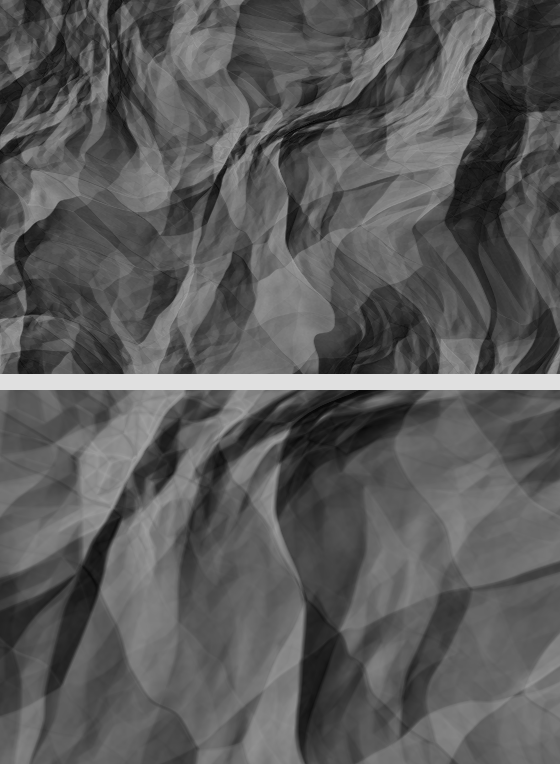
Top: the whole. Bottom: its middle third, enlarged.
Write a WebGL 2 fragment shader that draws this texture.

```glsl
#version 300 es
precision highp float;
// Crumpled dark grey paper under a raking light from the upper left.
// A height field of cellular folds and triangular facets, bent by noise,
// is shaded by its slope; its curvature picks out the sharp creases.
uniform vec2 u_resolution;
out vec4 fragColor;

vec2 hash2(vec2 p) {
  vec3 q = fract(p.xyx * vec3(0.1031, 0.1030, 0.0973));
  q += dot(q, q.yzx + 33.33);
  return fract((q.xx + q.yz) * q.zy);
}

// Smooth two-channel noise in -1..1
vec2 noise2(vec2 p) {
  vec2 i = floor(p), f = p - i;
  f = f * f * f * (f * (f * 6.0 - 15.0) + 10.0);
  vec2 low = mix(hash2(i), hash2(i + vec2(1, 0)), f.x);
  vec2 high = mix(hash2(i + vec2(0, 1)), hash2(i + 1.0), f.x);
  return mix(low, high, f.y) * 2.0 - 1.0;
}

// Bowl-shaped cells meeting in sharp ridges
float folds(vec2 p) {
  vec2 cell = floor(p);
  float nearest = 9.0;
  for (int y = -1; y <= 1; y++) {
    for (int x = -1; x <= 1; x++) {
      vec2 c = cell + vec2(x, y);
      vec2 d = c + hash2(c) - p;
      nearest = min(nearest, dot(d, d));
    }
  }
  return nearest;
}

// Random heights joined by flat triangles
float facets(vec2 p) {
  vec2 q = p + dot(p, vec2(0.366025));
  vec2 i = floor(q), f = q - i;
  float hi = max(f.x, f.y), lo = min(f.x, f.y);
  vec2 side = f.x > f.y ? vec2(1, 0) : vec2(0, 1);
  return hash2(i).x * (1.0 - hi) + hash2(i + side).x * (hi - lo) + hash2(i + 1.0).x * lo;
}

float paperHeight(vec2 p) {
  // Bend the sheet so that creases wander
  p += 0.11 * noise2(p * 2.3 + 7.0);
  p += 0.028 * noise2(p * 7.0 + 31.0);
  p += 0.005 * noise2(p * 27.0 + 3.0);

  // Long, steep folds
  vec2 q = vec2(p.x - 0.25 * p.y, p.y);
  float h = 0.95 * folds(q * vec2(3.3, 1.7) + 11.0) / 3.3;
  q = vec2(p.x + 0.35 * p.y, p.y);
  h -= 0.55 * folds(q * vec2(6.2, 4.0) + 40.0) / 6.2;

  // Smaller facets, stronger in some places than in others
  mat2 turn = mat2(0.8, 0.6, -0.6, 0.8);
  float wear = 0.75 + 0.6 * noise2(p * 3.5 + 17.0).x;
  float size = 6.5, weight = 0.95;
  vec2 r = p;
  for (int k = 0; k < 4; k++) {
    r = turn * r + 0.37;
    h += weight * facets(r * size + 20.0) / size * (k == 0 ? 1.0 : wear);
    size *= 1.95;
    weight *= 0.76;
  }
  return h;
}

void main() {
  vec2 uv = gl_FragCoord.xy / u_resolution;
  vec2 p = gl_FragCoord.xy / u_resolution.y + 3.0;

  // Slope and curvature from neighbouring heights
  vec2 e = vec2(0.003, 0.0);
  float mid = paperHeight(p);
  float right = paperHeight(p + e.xy), left = paperHeight(p - e.xy);
  float up = paperHeight(p + e.yx), down = paperHeight(p - e.yx);
  vec2 slope = vec2(right - left, up - down) / (2.0 * e.x);
  float crease = (right + left + up + down - 4.0 * mid) / e.x;

  // Raking light with broad uneven tone and darker borders
  float light = dot(slope, vec2(0.92, -0.42));
  light += 0.4 * noise2(p * 1.8 + 5.0).y;
  light += 0.2 - 1.3 * dot(uv - 0.5, uv - 0.5);
  float grey = 0.085 + 0.49 / (1.0 + exp(-1.4 * light));

  // Crease edges, then fine paper grain
  grey -= 0.032 * clamp(crease, -1.6, 1.6);
  grey += 0.008 * noise2(p * 210.0).x;
  fragColor = vec4(vec3(clamp(grey, 0.03, 0.64)), 1.0);
}
```
